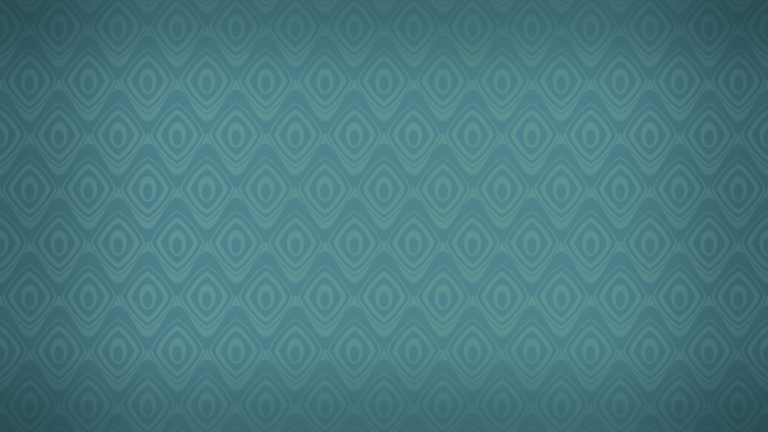
This pattern is drawn by a Shadertoy shader. Its source:

```glsl
// Teal retro wallpaper: staggered rows of nested rounded diamonds hung on wavy bands.
// Two half-offset lattices share one motif built from superellipses and cosine edges;
// a wrapping tint and a periodic vignette keep opposite canvas edges continuous.

const float PI = 3.14159265;
const vec2 REPEATS = vec2(13.0, 8.0);   // columns and rows; rows must be even
const float ROW_PITCH = 0.956;          // row height in motif units, column = 1

const vec3 GROUND = vec3(0.312, 0.520, 0.556);
const vec3 PALE_BLUE = vec3(0.384, 0.585, 0.605);
const vec3 PALE_GREEN = vec3(0.363, 0.575, 0.568);
const vec3 SHADE_SIDES = vec3(0.31, 0.26, 0.25);
const vec3 SHADE_ENDS = vec3(0.25, 0.21, 0.20);

float hash(vec2 p) {
    return fract(sin(dot(p, vec2(127.1, 311.7))) * 43758.545);
}

// Value noise on a lattice that wraps after "period" cells.
float wrapNoise(vec2 uv, vec2 period) {
    vec2 p = uv * period;
    vec2 i = floor(p);
    vec2 f = smoothstep(0.0, 1.0, fract(p));
    float a = hash(mod(i, period));
    float b = hash(mod(i + vec2(1.0, 0.0), period));
    float c = hash(mod(i + vec2(0.0, 1.0), period));
    float d = hash(mod(i + 1.0, period));
    return mix(mix(a, b, f.x), mix(c, d, f.x), f.y);
}

// Antialiased coverage of the region where the distance is negative.
float cover(float dist, float pixel) {
    return 1.0 - smoothstep(-0.7, 0.7, dist / pixel);
}

// Approximate distance to a superellipse: power 2 is an ellipse, near 1 a diamond.
float superellipse(vec2 p, vec2 radii, float power) {
    vec2 q = pow(abs(p) / radii + 1e-5, vec2(power));
    float k = pow(q.x + q.y, 1.0 / power);
    return (k - 1.0) * radii.x * radii.y / length(radii);
}

float roundedDiamond(vec2 p, vec2 radii) {
    return superellipse(p, radii, 1.25);
}

// Signed distance above a wave with its valley at x = 0 and peaks at x = +-0.5.
float aboveWave(vec2 p, float valley, float peak) {
    float rise = 0.5 - 0.5 * cos(2.0 * PI * p.x);
    return (p.y - mix(valley, peak, rise)) * 0.6;
}

// Coverage of all pale parts around one lattice point.
float motif(vec2 p, float pixel) {
    // egg-shaped eye with a low hole
    float eye = superellipse(p, vec2(0.145, 0.225), 2.0);
    float hole = superellipse(p + vec2(0.0, 0.045), vec2(0.080, 0.142), 2.0);
    float pale = cover(max(eye, -hole), pixel);

    // broad diamond ring
    float ring = max(roundedDiamond(p, vec2(0.355, 0.450)),
                     -roundedDiamond(p, vec2(0.275, 0.365)));
    pale = max(pale, cover(ring, pixel));

    // fine outline, heavier at the bottom
    float outline = max(roundedDiamond(p, vec2(0.460, 0.570)),
                        -roundedDiamond(p - vec2(0.0, 0.018), vec2(0.424, 0.526)));
    pale = max(pale, cover(outline, pixel));

    // wavy band, parted from the outline by a hairline
    float band = max(-aboveWave(p, -0.71, -0.15), aboveWave(p, -0.48, 0.02));
    band = max(band, -roundedDiamond(p, vec2(0.478, 0.592)));
    return max(pale, cover(band, pixel));
}

// Local motif coordinates on a lattice that skips every other row.
vec2 latticePoint(vec2 grid) {
    return vec2(fract(grid.x) - 0.5,
                (mod(grid.y + 0.5, 2.0) - 1.0) * ROW_PITCH);
}

void mainImage(out vec4 fragColor, in vec2 fragCoord) {
    vec2 uv = fragCoord / iResolution.xy;
    vec2 grid = uv * REPEATS;
    float pixel = REPEATS.x / iResolution.x;

    // staggered ornament
    float pale = max(motif(latticePoint(grid), pixel),
                     motif(latticePoint(grid + vec2(0.5, 1.0)), pixel));

    // edge weights: 1 on the canvas border, 0 in the middle
    vec2 edge = pow(abs(cos(PI * uv)), vec2(9.0));

    // drifting blue to green tint, fainter ornament near top and bottom
    float drift = 0.5 + 0.5 * cos(2.0 * PI * (uv.x - 0.58));
    float tint = clamp(drift + 0.5 * (wrapNoise(uv, vec2(6.0, 4.0)) - 0.5), 0.0, 1.0);
    vec3 paleColor = mix(PALE_BLUE, PALE_GREEN, tint);
    vec3 color = mix(GROUND, paleColor, pale * (1.0 - 0.35 * edge.y));

    // vignette
    color *= (1.0 - SHADE_SIDES * edge.x) * (1.0 - SHADE_ENDS * edge.y);
    fragColor = vec4(color, 1.0);
}
```
